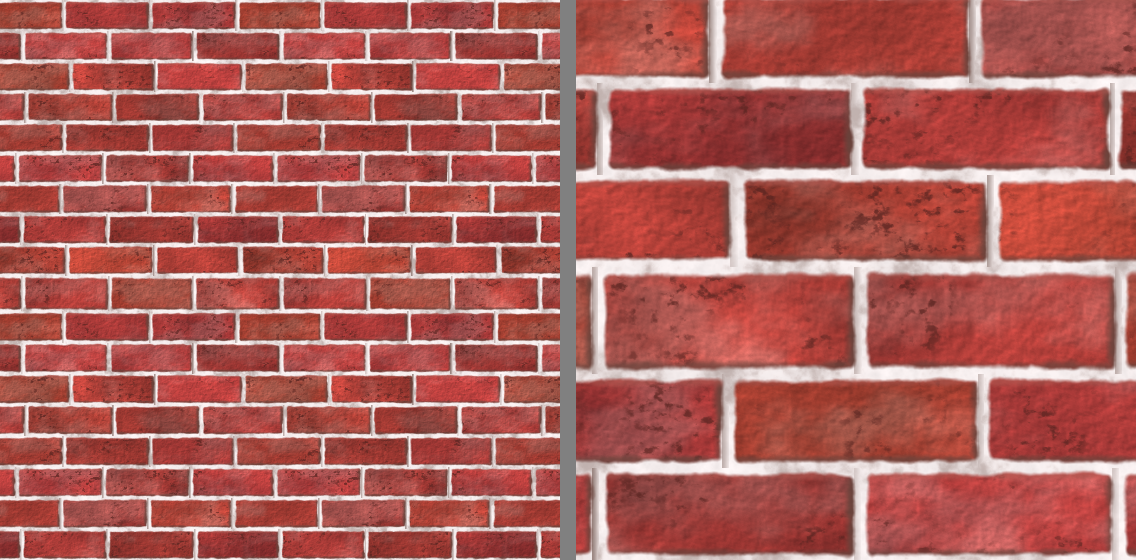
Left: the whole. Right: its middle third, enlarged.
Reproduce this texture procedurally as a Shadertoy shader.

```glsl
// Running-bond wall of worn red bricks with pale, uneven mortar joints.
#define COURSES 18.0         // brick rows down the canvas
#define BRICKS 6.5           // bricks across the canvas
#define TILE vec2(3.0, 10.0) // bricks and rows before the wear repeats
#define JOINT 0.0038         // half the mortar width
#define CORNER 0.0030        // corner radius of a brick
#define RAGGED 0.0040        // roughness of the brick edges
#define BRICK_RED vec3(0.650, 0.235, 0.205)
#define BRICK_PINK vec3(0.680, 0.345, 0.315)
#define BRICK_DARK vec3(0.340, 0.140, 0.125)
#define MORTAR_LIGHT vec3(0.975, 0.945, 0.945)
#define MORTAR_SHADE vec3(0.600, 0.520, 0.500)

const vec3 EDGE_SHADE = vec3(0.400, 0.265, 0.235);

float hash(vec2 p) {
    vec3 q = fract(p.xyx * 0.1031);
    q += dot(q, q.yzx + 33.33);
    return fract((q.x + q.y) * q.z);
}

float noise(vec2 p) {
    vec2 i = floor(p), f = fract(p);
    f = f * f * (3.0 - 2.0 * f);
    return mix(mix(hash(i), hash(i + vec2(1, 0)), f.x),
               mix(hash(i + vec2(0, 1)), hash(i + vec2(1, 1)), f.x), f.y);
}

float fbm(vec2 p) {
    float sum = 0.0, amp = 0.5;
    for (int i = 0; i < 4; i++) {
        sum += amp * noise(p);
        p = p * 2.03 + 17.1;
        amp *= 0.5;
    }
    return sum / 0.9375;
}

// Sideways slip of the joint to the left of a brick, in brick lengths
float jointSlip(vec2 cell) {
    return 0.035 * (hash(mod(cell, TILE) + 41.0) - 0.5);
}

float roundedBox(vec2 p, vec2 halfSize, float radius) {
    vec2 q = abs(p) - halfSize + radius;
    return length(max(q, 0.0)) + min(max(q.x, q.y), 0.0) - radius;
}

// Fades from one at the edge to zero at the given width
float fade(float width, float d) {
    return 1.0 - smoothstep(0.0, width, d);
}

void mainImage(out vec4 fragColor, in vec2 fragCoord) {
    vec2 p = fragCoord / iResolution.xy;
    p.y = 1.0 - p.y;
    float soft = max(1.0 / iResolution.y, 0.0016);

    // Courses: the upper ones are slightly thinner, made up by one thick row
    float squeeze = 0.0085 * min(p.y / 0.49, max(0.0, (0.553 - p.y) / 0.063));
    float y = (p.y + squeeze) * COURSES - 0.01;
    float row = floor(y);

    // Bricks: alternate rows step by half, with a small drift per row
    float r = mod(row, TILE.y);
    float drift = 0.085 * sin(1.1 * max(r - 1.0, 0.0)) * exp(-0.25 * abs(r - 3.0));
    float x = p.x * BRICKS - 0.255 - 0.5 * mod(row + 1.0, 2.0) - drift;
    float column = floor(x);
    column += step(column + 1.0 + jointSlip(vec2(column + 1.0, row)), x)
            - step(x, column + jointSlip(vec2(column, row)));
    vec2 cell = vec2(column, row);
    vec2 id = mod(cell, TILE);
    float left = column + jointSlip(cell);
    float right = column + 1.0 + jointSlip(cell + vec2(1, 0));

    // Distance to the ragged outline of the brick
    vec2 local = vec2((x - 0.5 * (left + right)) / BRICKS, (y - row - 0.5) / COURSES);
    vec2 halfSize = vec2(0.5 * (right - left) / BRICKS, 0.5 / COURSES) - JOINT;
    halfSize.x += 0.0016 * (hash(id + 29.0) - 0.6);
    vec2 grain = local + id * vec2(1.37, 1.73) + 3.0;
    float rough = RAGGED * (fbm(grain * 85.0) - 0.5);
    float tilt = local.x * 0.026 * (hash(id + 9.0) - 0.5);
    float d = roundedBox(local + vec2(0.0, tilt), halfSize, CORNER) + rough;

    // Fired clay: tone per brick, broad cloudy patches and fine upright streaks
    float tone = hash(id + 3.0) - 0.5;
    float cloud = fbm(grain * vec2(20.0, 32.0));
    float streak = noise(grain * vec2(300.0, 25.0)) - 0.5;
    vec3 brick = mix(BRICK_RED, BRICK_PINK, smoothstep(0.42, 0.80, cloud + 0.3 * tone));
    brick *= 1.0 + 0.24 * (hash(id + 17.0) - 0.5) + 0.07 * streak;
    brick *= 1.0 + 0.55 * (fbm(grain * vec2(16.0, 24.0) + 11.0) - 0.5);
    brick.gb += vec2(0.03, -0.03) * (hash(id + 37.0) - 0.5);

    // Relief lit from the upper left, and clustered shallow pits
    vec2 pores = vec2(190.0, 230.0);
    float relief = fbm(grain * pores) - fbm((grain - 0.0014) * pores);
    brick *= 1.0 + 0.42 * relief;
    float cluster = smoothstep(0.40, 0.72, fbm(grain * 24.0 + 5.0));
    float pit = smoothstep(0.56, 0.78, fbm(grain * vec2(170.0, 230.0) + 31.0));
    brick = mix(brick, BRICK_DARK, 0.75 * pit * cluster);

    // Shaded lower and right edges, faintly dusted upper edge
    vec2 toEdge = halfSize - local + rough;
    float shade = max(fade(0.0065, toEdge.x), 0.8 * fade(0.0045, toEdge.y));
    brick = mix(brick, EDGE_SHADE, 0.9 * shade);
    brick = mix(brick, BRICK_PINK, 0.6 * fade(0.0045, halfSize.y + local.y + rough));

    // Mortar: stained in patches, with a soft shadow from the brick on its left
    float grit = fbm(p * 170.0);
    vec3 mortar = MORTAR_LIGHT * (0.94 + 0.12 * grit);
    float shadow = fade(0.0060, local.x - halfSize.x) * step(halfSize.x, local.x);
    shadow *= 0.25 + 0.75 * hash(id + 23.0);
    float stain = smoothstep(0.45, 0.75, 0.65 * fbm(p * 38.0) + 0.35 * grit);
    mortar = mix(mortar, MORTAR_SHADE, max(shadow, 0.6 * stain));

    float cover = 1.0 - smoothstep(-soft, soft, d);
    fragColor = vec4(clamp(mix(mortar, brick, cover), 0.0, 1.0), 1.0);
}
```
